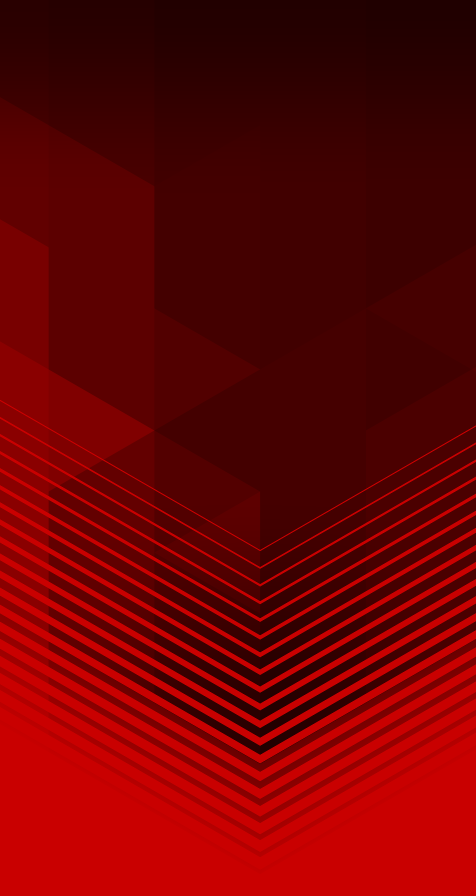
Reproduce this background procedurally as a WebGL 2 fragment shader.

```glsl
#version 300 es
precision highp float;
// Dark red wall of triangular facets, crossed below by nested V stripes that
// thicken downward until they merge into flat red. Facets and stripes share
// one equilateral lattice: columns plus two families of 30 degree lines.

uniform vec2 u_resolution;
out vec4 outColor;

const vec3  RED = vec3(0.79, 0.0, 0.0);
const float SIDE = 0.1363;                // triangle side, in canvas heights
const vec2  ORIGIN = vec2(0.0247, 0.276); // from centre line, from top
const float BASE_TONE = 0.255;
const float TOP_DIM = 0.52;
const float STRIPE_START = 2.483;         // tip of the first stripe, in sides
const float STRIPE_PERIOD = 0.1423;
const float STRIPE_THIN = 0.07;           // filled share of the first period
const float STRIPE_GROWTH = 0.036;        // share added by each stripe
const float GLOW_START = 4.23;            // gaps turn red from here
const float GLOW_END = 5.18;              // and are solid here
const float GLOW_TONE = 0.41;

float pixelSize;                          // one pixel in lattice units

// Antialiased step at zero
float edge(float x) {
  return smoothstep(-0.7 * pixelSize, 0.7 * pixelSize, x);
}

// Red level of the facets; a = column, fall and rise = slanted lattice axes
float facetTone(float a, float fall, float rise) {
  float left = 1.0 - edge(a + 1.0);
  float farLeft = 1.0 - edge(a + 2.0);
  float right = edge(a);
  float farRight = edge(a - 1.0);
  float middle = 1.0 - left - right;

  float tone = BASE_TONE;
  tone += left * (0.03 + 0.075 * edge(fall));
  tone += farLeft * (0.02 + 0.09 * edge(fall - 1.0) + 0.07 * edge(fall - 2.0));
  tone += (left - farLeft) * edge(fall - 2.0) * (0.14 - 0.11 * edge(rise - 1.0));
  tone += middle * (0.055 * edge(fall - 1.0) * (1.0 - edge(rise - 1.0))
                  + 0.06 * edge(fall - 2.0)
                  + 0.04 * edge(rise - 2.0) * (1.0 - edge(fall - 3.0))
                  + 0.01 * edge(rise + 1.0));
  tone += right * 0.015 * edge(rise - 1.0);
  tone += farRight * (0.02 * edge(rise - 1.0) * (1.0 - edge(fall))
                    + 0.04 * edge(rise - 2.0) - 0.015);
  return tone;
}

// Coverage of the V stripes at depth v
float stripes(float v) {
  float n = (v - STRIPE_START) / STRIPE_PERIOD;
  float offset = abs(fract(n + 0.5) - 0.5);
  float halfWidth = 0.5 * (STRIPE_THIN + STRIPE_GROWTH * max(n, 0.0));
  float cover = clamp((halfWidth - offset) * STRIPE_PERIOD / pixelSize + 0.5, 0.0, 1.0);
  return cover * step(-0.5, n);
}

void main() {
  vec2 p = gl_FragCoord.xy / u_resolution.y;
  float aspect = u_resolution.x / u_resolution.y;
  pixelSize = 1.0 / (u_resolution.y * SIDE);

  // Lattice coordinates, with y pointing down
  float a = (p.x - 0.5 * aspect - ORIGIN.x) / (SIDE * 0.8660);
  float y = (1.0 - p.y - ORIGIN.y) / SIDE;
  float v = y + 0.5 * abs(a);

  // Facets, dimmed at the top and around the tips of the stripes
  float tone = facetTone(a, y - 0.5 * a, y + 0.5 * a);
  tone *= mix(TOP_DIM, 1.0, smoothstep(-2.1, -0.4, y));
  tone *= 1.0 - 0.5 * smoothstep(2.0, 3.9, y) * (1.0 - smoothstep(0.0, 2.2, abs(a)));

  // Gaps warm up into solid red
  float glow = clamp((v - GLOW_START) / (GLOW_END - GLOW_START), 0.0, 1.0);
  float warm = mix(max(tone, GLOW_TONE), RED.r, glow);
  tone = mix(tone, warm, edge(v - GLOW_START));

  vec3 color = mix(vec3(tone, 0.0, 0.0), RED, stripes(v));
  outColor = vec4(color, 1.0);
}
```
